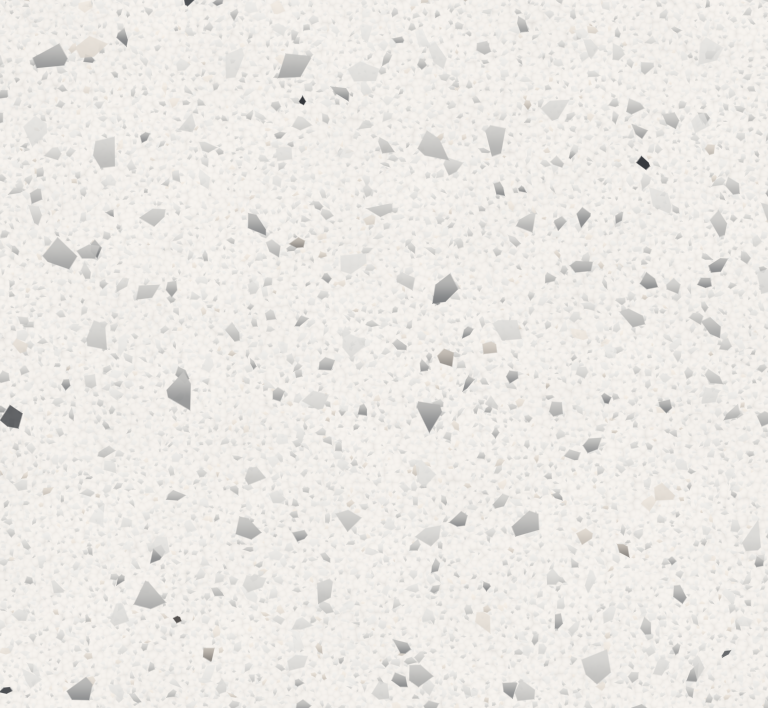
Write a Shadertoy shader that draws this texture.

```glsl
// Pale quartz terrazzo: a warm white, finely grained binder strewn with grey stone shards.
// Cellular noise makes the binder; each shard layer is a jittered grid of
// random convex polygons, shaded from a pale top to a darker lower edge.

const float TAU = 6.2831853;

vec3 hash3(vec2 p) {
    vec3 q = fract(p.xyx * vec3(0.1031, 0.1030, 0.0973));
    q += dot(q, q.yxz + 33.33);
    return fract((q.xxy + q.yzz) * q.zyx);
}

// Distance to the nearest jittered cell point
float cellular(vec2 p) {
    vec2 cell = floor(p);
    float nearest = 2.0;
    for (int y = -1; y <= 1; y++)
    for (int x = -1; x <= 1; x++) {
        vec2 id = cell + vec2(x, y);
        nearest = min(nearest, length(p - id - hash3(id + 71.0).xy));
    }
    return nearest;
}

// Signed distance to a convex polygon with five uneven sides
float shardDistance(vec2 q, vec2 id, float radius) {
    float d = -radius;
    for (int k = 0; k < 5; k++) {
        vec3 side = hash3(id + float(k) * 17.3 + 5.0);
        float angle = TAU * (float(k) + 0.8 * side.x) / 5.0;
        d = max(d, dot(q, vec2(cos(angle), sin(angle))) - radius * (0.55 + 0.45 * side.y));
    }
    return d;
}

// Warm for pale stone, slightly blue for dark stone
vec3 stoneColor(float tone) {
    return tone + mix(vec3(-0.012, 0.0, 0.018), vec3(0.005, 0.002, -0.008), smoothstep(0.3, 0.85, tone));
}

// Paints one layer of shards; tones holds the palest and the darkest grey
vec3 paintShards(vec3 color, vec2 p, float cells, float density, float radius, vec2 tones, float darkShare) {
    p = p * cells + cells * 1.37;
    float soft = cells * max(0.0013, 0.7 / iResolution.y);
    vec2 cell = floor(p);
    for (int y = -1; y <= 1; y++)
    for (int x = -1; x <= 1; x++) {
        vec2 id = cell + vec2(x, y);
        vec3 place = hash3(id);
        if (place.z > density) continue;
        vec3 look = hash3(id + 131.0);
        vec3 form = hash3(id + 257.0);

        // Rotate and stretch around the jittered centre
        vec2 local = p - id - 0.5 - 0.7 * (place.xy - 0.5);
        float turn = TAU * form.x;
        float stretch = mix(0.72, 1.3, form.y);
        vec2 q = mat2(cos(turn), sin(turn), -sin(turn), cos(turn)) * local;
        q *= vec2(stretch, 1.0 / stretch);
        float size = radius * mix(0.4, 1.0, form.z);
        float mask = 1.0 - smoothstep(-soft, soft, shardDistance(q, id, size));

        // Grey gradient, or a rare near-black stone
        float tone = mix(tones.x, tones.y, look.x * look.x);
        float lower = smoothstep(-0.9, 1.1, -local.y / size);
        tone += (0.5 - lower) * (0.03 + 0.7 * (tones.x - tone));
        if (look.y < darkShare) tone = 0.2 + 0.12 * look.z;
        vec3 stone = stoneColor(tone);
        stone += step(0.94, look.z) * vec3(0.02, -0.005, -0.03);
        color = mix(color, stone, mask * mix(0.75, 1.0, look.x));
    }
    return color;
}

void mainImage(out vec4 fragColor, in vec2 fragCoord) {
    vec2 p = fragCoord / iResolution.y;

    // Binder: bright grain centres, dimmer seams and faint broad clouds
    float seam = cellular(p * 125.0);
    float cloud = sin(p.x * 19.0 + 2.0 * sin(p.y * 13.0)) * sin(p.y * 23.0 + 1.7 * sin(p.x * 11.0));
    vec3 color = vec3(0.965, 0.952, 0.935) - 0.055 * seam * seam + 0.005 * cloud;

    // Fine grains first, then larger and darker shards
    color = paintShards(color, p, 92.0, 0.85, 0.40, vec2(0.925, 0.83), 0.0);
    color = paintShards(color, p + 3.1, 48.0, 0.65, 0.34, vec2(0.915, 0.77), 0.002);
    color = paintShards(color, p + 5.7, 23.0, 0.40, 0.28, vec2(0.90, 0.62), 0.015);
    color = paintShards(color, p + 9.2, 10.5, 0.62, 0.24, vec2(0.87, 0.60), 0.03);

    fragColor = vec4(clamp(color, 0.0, 1.0), 1.0);
}
```
